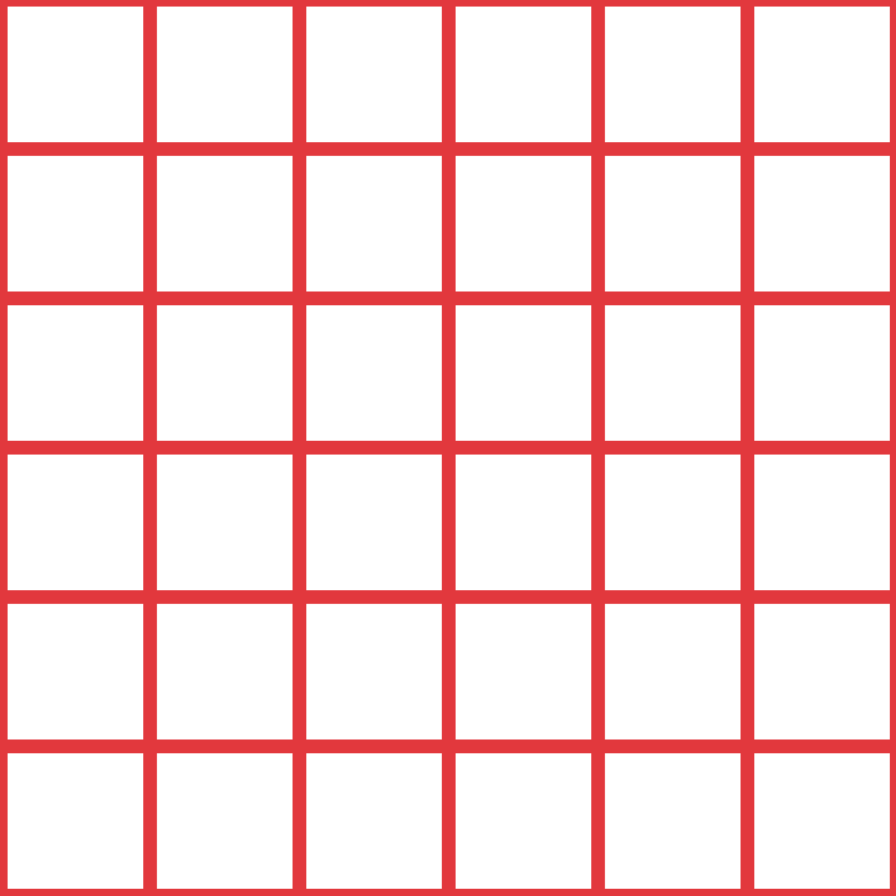
This pattern is drawn by a Shadertoy shader. Its source:

```glsl
// Square grid of flat red lines on white, six cells across and six down.

const float CELLS = 6.0;
const float LINE_WIDTH = 0.092;                 // fraction of one cell
const vec2 GRID_SHIFT = vec2(0.005, 0.002);     // fraction of one cell
const vec3 PAPER = vec3(1.0);
const vec3 LINE_RED = vec3(0.885, 0.22, 0.238);

// Distance from p to the nearest cell border on each axis
vec2 borderDistance(vec2 p) {
    return 0.5 - abs(fract(p) - 0.5);
}

// Coverage of a line of the given width, softened over one blur span
vec2 lineCoverage(vec2 dist, float width, vec2 blur) {
    return clamp(0.5 + (0.5 * width - dist) / blur, 0.0, 1.0);
}

// Union of the vertical and horizontal lines
float gridMask(vec2 p, float width, vec2 blur) {
    vec2 cover = lineCoverage(borderDistance(p), width, blur);
    return 1.0 - (1.0 - cover.x) * (1.0 - cover.y);
}

void mainImage(out vec4 fragColor, in vec2 fragCoord) {
    // Canvas to cell units
    vec2 p = fragCoord / iResolution.xy * CELLS - GRID_SHIFT;
    vec2 blur = 1.3 * CELLS / iResolution.xy;

    float mask = gridMask(p, LINE_WIDTH, blur);
    fragColor = vec4(mix(PAPER, LINE_RED, mask), 1.0);
}
```
